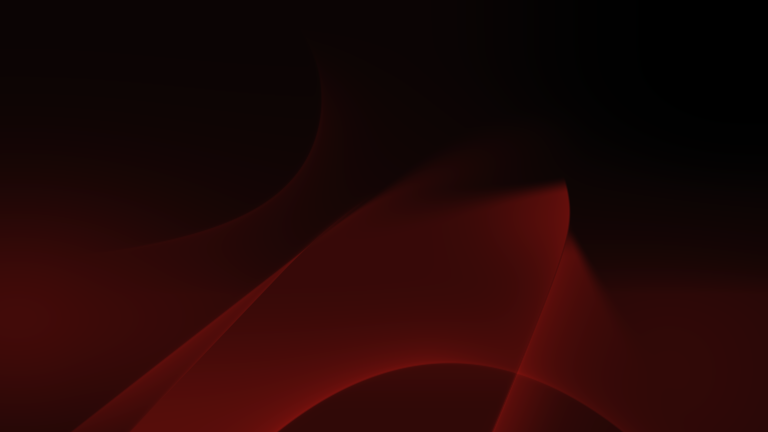
Give the GLSL for this background, as a Shadertoy shader.

```glsl
const float EDGE = 0.003;              // half width of crisp edges
const float HAIRLINE = 0.004;          // falloff of thin bright rims
const vec2 ARCH_PEAK = vec2(1.042, 0.160);
const vec2 FOLD_TIP = vec2(1.319, 0.509);
const vec2 CURL_TIP = vec2(0.745, 0.770);
const vec2 LEFT_GLOW = vec2(0.04, 0.27);
const vec3 TINT_BASE = vec3(0.0, 0.012, 0.012);
const vec3 TINT_GAIN = vec3(1.0, 0.115, 0.085);

// 1 below zero, 0 above, blended over +-w
float inside(float d, float w) { return 1.0 - smoothstep(-w, w, d); }

float rim(float d, float w) { return exp(-abs(d) / w); }

float blob(vec2 p, vec2 center, vec2 size) {
    vec2 q = (p - center) / size;
    return exp(-dot(q, q));
}

// Straight slope that bends over past bendX
float ridge(float x, float slope, float startX, float bendX, float bend) {
    float past = max(x - bendX, 0.0);
    return slope * (x - startX) - bend * past * past;
}

// Approximate distance to the hooked curve, positive on its right
float curlDistance(vec2 p) {
    float d = CURL_TIP.y - p.y;
    float q = max(0.60 - 2.8 * d * d, 0.03);
    float slope = 1.2 * d / (q * q);
    return (p.x - CURL_TIP.x + d * d / q) / sqrt(1.0 + slope * slope);
}

float backdrop(vec2 p) {
    float light = 0.045 + 0.045 * (1.0 - smoothstep(0.2, 0.9, p.y));
    light *= 1.0 - 0.9 * smoothstep(0.9, 1.7, p.x) * smoothstep(0.25, 0.85, p.y);
    light += 0.17 * blob(p, LEFT_GLOW, vec2(0.42, 0.27));
    light += 0.05 * blob(p, vec2(1.55, 0.12), vec2(0.3, 0.3));

    // Hooked curve with a one-sided glow
    float d = curlDistance(p);
    float along = smoothstep(0.15, 0.55, p.x) * (1.0 - smoothstep(0.68, 0.95, p.y));
    float outer = 1.0 - inside(d, EDGE);
    light += along * (0.065 * outer * exp(-max(d, 0.0) / 0.07) + 0.035 * rim(d, HAIRLINE));
    return light;
}

// Narrow ribbon that fades into a broad beam at the upper right
float ribbon(vec2 p, float upper, float lower) {
    float spread = smoothstep(0.78, 1.15, p.x);
    float d = (p.y - upper) * 0.78;
    float fade = 1.0 - smoothstep(0.75, 1.38, p.x);
    float body = inside(d, mix(EDGE, 0.05, spread)) * exp(-max(-d, 0.0) / 0.10);
    float lines = 0.05 * rim(d, HAIRLINE) + 0.09 * rim((p.y - lower) * 0.69, HAIRLINE);
    float start = smoothstep(0.05, 0.4, p.x);
    return fade * (0.15 * body * (0.6 + 0.4 * start))
         + lines * start * (1.0 - smoothstep(0.72, 0.9, p.x));
}

float sheetLight(vec2 p, float foldD, float archD) {
    float light = 0.215 + 0.12 * (1.0 - smoothstep(0.0, 0.36, p.y));
    light += 0.13 * rim(foldD, 0.06) * smoothstep(0.1, 0.45, p.y);
    light += 0.07 * blob(p, vec2(1.25, 0.50), vec2(0.13, 0.10));
    light += 0.12 * rim(archD, 0.045) * (1.0 - smoothstep(0.95, 1.25, p.x));
    return light;
}

void mainImage(out vec4 fragColor, in vec2 fragCoord) {
    vec2 p = fragCoord / iResolution.y;
    float upper = ridge(p.x, 0.78, 0.165, 0.75, 0.60);
    float lower = ridge(p.x, 1.05, 0.301, 0.65, 0.90);

    // Signed distances: fold is negative on the left, arch negative below
    float drop = FOLD_TIP.y - p.y;
    float foldX = FOLD_TIP.x - 0.42 * (sqrt(drop * drop + 0.0081) - 0.09);
    float foldD = (p.x - foldX) * 0.92;
    float archX = p.x - ARCH_PEAK.x;
    float archD = (p.y - ARCH_PEAK.y + archX * archX) / sqrt(1.0 + 4.0 * archX * archX);
    float leftOfFold = inside(foldD, EDGE);
    float underArch = inside(archD, EDGE);

    float light = backdrop(p) + ribbon(p, upper, lower);

    // Cone falling away to the right of the fold
    float h = max(0.468 - p.y, 0.0);
    float coneD = p.x - FOLD_TIP.x - 0.45 * h - 0.40 * h * h;
    float cone = (1.0 - leftOfFold) * inside(coneD, 0.012 + 0.10 * h)
               * smoothstep(0.0, 0.10, 0.50 - p.y);
    float coneLight = 0.18 + 0.19 * exp(-max(foldD, 0.0) / 0.11);
    coneLight += 0.07 * rim(archD, 0.025) * (1.0 - underArch);
    coneLight -= 0.05 * underArch * smoothstep(0.0, 0.15, foldD);
    light = mix(light, coneLight, cone);

    // Main sheet with a soft top and a crisp right fold
    float softTop = 0.50 + 0.17 * (p.x - 0.88);
    float softness = mix(0.06, 0.022, smoothstep(0.85, 1.28, p.x));
    float sheet = leftOfFold * inside(p.y - lower, EDGE) * inside(p.y - softTop, softness);
    light = mix(light, sheetLight(p, foldD, archD), sheet);

    // Dark hollow below the arch
    float hollow = leftOfFold * underArch;
    light = mix(light, 0.19 + 0.04 * smoothstep(0.05, 0.16, p.y), hollow);

    // Thin rims on the arch and the fold
    light += 0.06 * rim(archD, HAIRLINE) * inside(p.x - 1.32, 0.12);
    light += 0.09 * rim(foldD, HAIRLINE) * inside(p.y - 0.24, 0.28);

    vec3 color = (TINT_BASE + TINT_GAIN * light) * smoothstep(0.0, 0.05, light);
    fragColor = vec4(color, 1.0);
}
```
